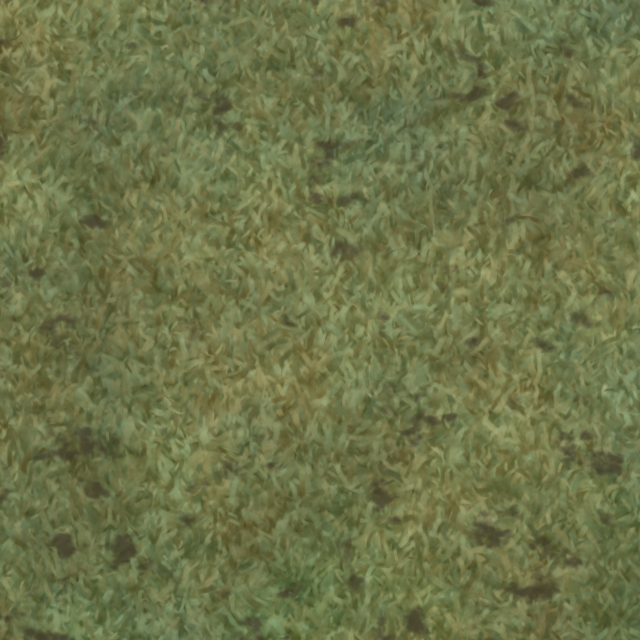
A Shadertoy shader for this texture:

```glsl
const vec3 SHADE_GREEN = vec3(0.285, 0.305, 0.145);
const vec3 LIGHT_GREEN = vec3(0.565, 0.605, 0.415);
const vec3 SOIL = vec3(0.25, 0.23, 0.16);
const vec3 DRY_TINT = vec3(0.035, -0.012, -0.015);
const vec3 COOL_TINT = vec3(-0.025, 0.008, 0.035);
const int LAYERS = 6;

float hash(vec2 p) {
    return fract(sin(dot(p, vec2(127.1, 311.7))) * 43758.5453);
}

float valueNoise(vec2 p) {
    vec2 i = floor(p);
    vec2 f = fract(p);
    f = f * f * (3.0 - 2.0 * f);
    float low = mix(hash(i), hash(i + vec2(1, 0)), f.x);
    float high = mix(hash(i + vec2(0, 1)), hash(i + vec2(1, 1)), f.x);
    return mix(low, high, f.y);
}

float fbm(vec2 p) {
    float sum = 0.0;
    float gain = 0.5;
    for (int i = 0; i < 4; i++) {
        sum += gain * valueNoise(p);
        p = mat2(1.6, 1.2, -1.2, 1.6) * p + 17.3;
        gain *= 0.5;
    }
    return sum / 0.9375;
}

vec3 grassColor(float tone, float warmth) {
    vec3 tint = warmth > 0.0 ? DRY_TINT : COOL_TINT;
    return mix(SHADE_GREEN, LIGHT_GREEN, tone) + tint * abs(warmth);
}

// Soft curved blade: x is its coverage, y the position from root to tip
vec2 blade(vec2 p, float angle, float halfLength, float halfWidth, float bend) {
    float c = cos(angle);
    float s = sin(angle);
    p = mat2(c, -s, s, c) * p;
    float along = p.y / halfLength;
    float across = abs(p.x - bend * along * along);
    float taper = 1.0 - smoothstep(0.35, 1.0, abs(along));
    float cover = 1.0 - smoothstep(0.25 * halfWidth, halfWidth, across);
    return vec2(cover * taper, along);
}

// One blade per cell, painted from the far rows to the near ones
vec3 bladeLayer(vec3 color, vec2 p, float seed, float opacity) {
    vec2 cell = floor(p);
    for (int y = 1; y >= -1; y--) {
        for (int x = -1; x <= 1; x++) {
            vec2 id = cell + vec2(x, y);
            vec2 key = id + seed * 19.7;
            vec2 center = id + vec2(hash(key), hash(key + 41.3));
            float lean = hash(key + 7.9) + hash(key + 23.1) - 1.0;
            float size = hash(key + 57.7);
            vec2 shape = blade(p - center, lean * 1.7, mix(0.45, 0.95, size),
                               mix(0.17, 0.29, hash(key + 71.9)), 0.4 * (hash(key + 83.3) - 0.5));
            float tone = mix(0.12, 1.0, hash(key + 97.1)) + 0.2 * shape.y;
            float warmth = 2.0 * hash(key + 113.9) - 1.0;
            color = mix(color, grassColor(tone, warmth), shape.x * opacity);
        }
    }
    return color;
}

void mainImage(out vec4 fragColor, in vec2 fragCoord) {
    vec2 uv = fragCoord / iResolution.y;
    vec2 warp = vec2(fbm(uv * 16.0), fbm(uv * 16.0 + 31.7)) - 0.5;
    vec2 p = uv + 0.012 * warp;

    // Shaded undergrowth
    vec3 color = grassColor(fbm(p * 45.0) * 1.1 - 0.1, 2.0 * fbm(p * 18.0 + 5.0) - 1.0);

    // Overlapping blades of several sizes
    for (int i = 0; i < LAYERS; i++) {
        float layer = float(i);
        float density = 34.0 + 5.0 * mod(layer * 2.0, 5.0);
        color = bladeLayer(color, p * density + layer * 3.37, layer + 1.0, 0.72);
    }

    // Fine mottling and broad patches of light
    color += 0.13 * (fbm(p * 75.0 + 9.0) - 0.5);
    color *= 1.0 + 0.32 * (fbm(uv * 7.0 + 3.0) - 0.5);

    // Dry, cool and lush areas
    float patchHue = fbm(uv * 5.0 + 61.0) - 0.5;
    color += (patchHue > 0.0 ? DRY_TINT : COOL_TINT) * abs(patchHue) * 2.5;
    float lush = (1.0 - smoothstep(0.0, 0.35, uv.y)) * smoothstep(0.2, 0.7, fbm(uv * 4.0));
    color += vec3(-0.035, 0.015, -0.005) * lush;

    // Scattered gaps showing dark soil
    float gap = smoothstep(0.64, 0.82, fbm(p * vec2(20.0, 26.0) + 14.0));
    color = mix(color, SOIL, 0.75 * gap);

    fragColor = vec4(clamp(color, 0.0, 1.0), 1.0);
}
```
